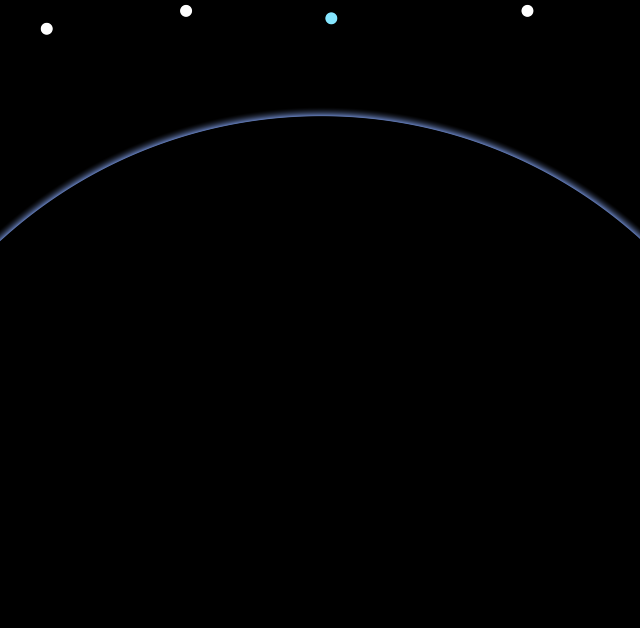
Reproduce this background procedurally as a Shadertoy shader.

```glsl
// A dark planet rises against black space, rimmed by a thin blue atmosphere,
// with four round stars above. Both use circle distances in units of the
// canvas height: a one-sided falloff for the air, soft discs for the stars.

const vec2 PLANET_CENTER = vec2(0.5116, 0.0585);
const float PLANET_RADIUS = 0.7565;
const float AIR_HEIGHT = 0.0145;
const float STAR_RADIUS = 0.0095;

const vec3 AIR_OUTER = vec3(0.27, 0.32, 0.44);
const vec3 AIR_INNER = vec3(0.39, 0.49, 0.73);
const vec3 STAR_WHITE = vec3(1.0);
const vec3 STAR_CYAN = vec3(0.52, 0.90, 1.0);

const vec2 STARS[4] = vec2[4](
    vec2(0.0744, 0.9542), vec2(0.2963, 0.9827),
    vec2(0.5276, 0.9708), vec2(0.8399, 0.9827));

float circleDistance(vec2 p, vec2 center, float radius) {
    return length(p - center) - radius;
}

// Coverage of a shape, softened over about one pixel
float coverage(float dist, float pixel) {
    return 1.0 - smoothstep(-0.6 * pixel, 0.6 * pixel, dist);
}

// Glow that is brightest at the limb and fades outward
vec3 atmosphere(float altitude, float thickness, float pixel) {
    float density = clamp(1.0 - altitude / thickness, 0.0, 1.0);
    float outside = 1.0 - coverage(altitude, pixel);
    return mix(AIR_OUTER, AIR_INNER, density) * pow(density, 1.4) * outside;
}

void mainImage(out vec4 fragColor, in vec2 fragCoord) {
    float pixel = 1.0 / iResolution.y;
    vec2 p = fragCoord * pixel;

    // Planet limb
    float altitude = circleDistance(p, PLANET_CENTER, PLANET_RADIUS);
    vec3 color = atmosphere(altitude, AIR_HEIGHT, pixel);

    // Stars, the third one tinted
    for (int i = 0; i < 4; i++) {
        vec3 starColor = i == 2 ? STAR_CYAN : STAR_WHITE;
        float dist = circleDistance(p, STARS[i], STAR_RADIUS);
        color = mix(color, starColor, coverage(dist, pixel));
    }

    fragColor = vec4(color, 1.0);
}
```
